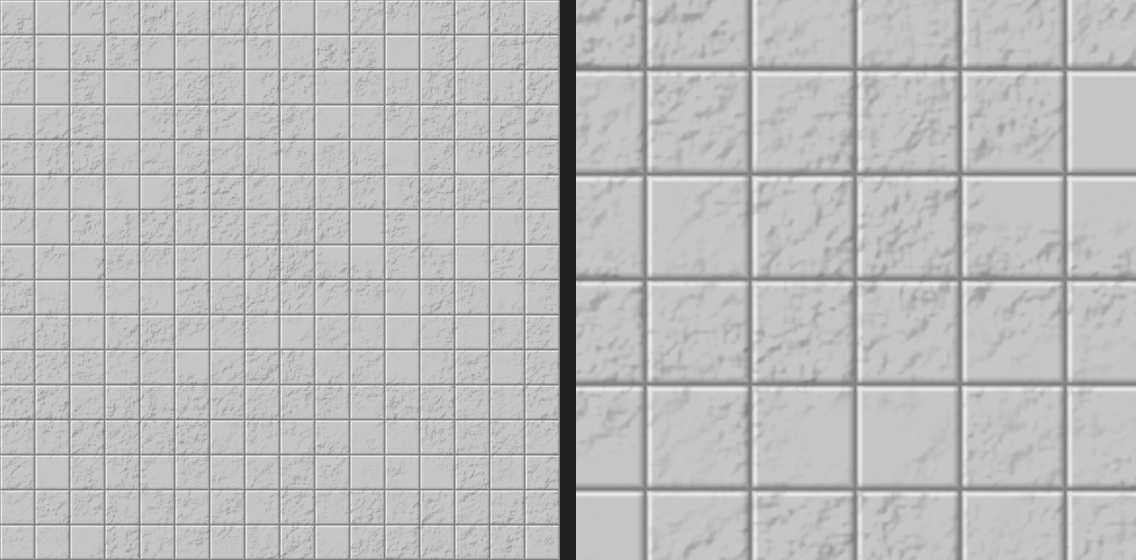
Left, the full canvas; right, a detail of the centre.
Write a WebGL 2 fragment shader that draws this texture.

```glsl
#version 300 es
precision highp float;
uniform vec2 u_resolution;
out vec4 fragColor;

// Integer hash of a lattice cell, wrapped to the given period
float hash(vec2 cell, float period) {
  uvec2 q = uvec2(mod(cell, period)) + uint(period) * 17u;
  uint h = q.x * 73856093u ^ q.y * 19349663u;
  h = (h ^ (h >> 15)) * 739982445u;
  h = (h ^ (h >> 12)) * 695872825u;
  return float((h ^ (h >> 15)) & 65535u) / 65535.0;
}

// Smooth value noise that wraps across the canvas
float noise(vec2 p, float period) {
  p *= period;
  vec2 cell = floor(p), f = p - cell;
  f = f * f * f * (f * (f * 6.0 - 15.0) + 10.0);
  float low = mix(hash(cell, period), hash(cell + vec2(1, 0), period), f.x);
  float high = mix(hash(cell + vec2(0, 1), period), hash(cell + 1.0, period), f.x);
  return mix(low, high, f.y);
}

// Height of the rough stone surface
float stoneHeight(vec2 p) {
  float height = 0.0, amplitude = 0.5, period = 72.0;
  for (int i = 0; i < 3; i++) {
    height += amplitude * noise(p, period);
    amplitude *= 0.65;
    period *= 2.0;
  }
  return height;
}

// Soft line profile at a signed distance from its centre
vec2 softLine(vec2 d, float width) {
  return exp(-d * d / (width * width));
}

void main() {
  const float tiles = 16.0;
  vec2 p = gl_FragCoord.xy / u_resolution;
  vec2 tile = floor(p * tiles);
  float pixel = tiles / min(u_resolution.x, u_resolution.y);

  // Stone lit from the upper left, flat where the relief is worn
  float slope = stoneHeight(p) - stoneHeight(p + vec2(-0.0022, 0.0022));
  float patches = 0.6 * noise(p, 20.0) + 0.4 * noise(p, 44.0);
  float roughness = smoothstep(0.1, 0.75, patches + 0.3 * (hash(tile, tiles) - 0.5));
  float dent = smoothstep(-0.06, 0.3, -slope) * roughness;
  float glint = smoothstep(0.12, 0.4, slope) * roughness;
  float shade = 0.775 - 0.15 * dent + 0.02 * glint;

  // Signed distance to the nearest joint, rightwards and downwards
  vec2 s = fract(vec2(p.x, 1.0 - p.y) * tiles + 0.5) - 0.5;

  // Raised bevel: bright left and top, shaded right and bottom
  vec2 highlight = softLine(s - 0.04, max(0.02, 0.5 * pixel));
  vec2 shadow = smoothstep(-0.09, -0.015, s) * (1.0 - smoothstep(-0.015, 0.015, s));
  vec2 groove = softLine(s + 0.008, max(0.02, 0.5 * pixel));
  shade += 0.14 * max(highlight.x, highlight.y);
  shade -= 0.16 * max(shadow.x, shadow.y);
  shade = mix(shade, 0.5, max(groove.x, groove.y));

  fragColor = vec4(vec3(shade), 1.0);
}
```
